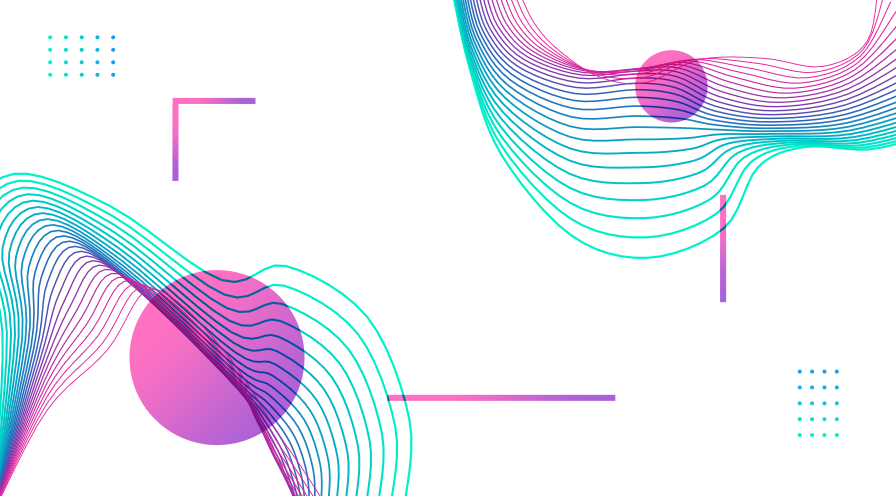
Write a Shadertoy shader that draws this background.

```glsl
// Abstract white background: two ribbons of fine lines, gradient discs, bars and dot grids.
// Each ribbon line is a Catmull-Rom curve blended between three guide curves;
// the pink shapes are multiplied over the lines. Layout is 768 units wide, y down.

const float CANVAS_WIDTH = 768.0;
const int GUIDE_POINTS = 10;
const int LINE_COUNT = 24;
const int CURVE_STEPS = 6;
const float OUTER_HALF_WIDTH = 0.95;
const float INNER_HALF_WIDTH = 0.38;
const float DOT_RADIUS = 1.7;

const vec3 CYAN = vec3(0.0, 0.95, 0.79);
const vec3 TEAL = vec3(0.0, 0.69, 0.77);
const vec3 BLUE = vec3(0.15, 0.42, 0.74);
const vec3 PURPLE = vec3(0.55, 0.20, 0.66);
const vec3 MAGENTA = vec3(0.90, 0.12, 0.61);
const vec3 DOT_BLUE = vec3(0.10, 0.62, 0.90);
const vec3 SHAPE_PINK = vec3(1.0, 0.44, 0.76);
const vec3 SHAPE_VIOLET = vec3(0.66, 0.38, 0.85);

// Guide curves of the lower left ribbon
const vec2 LOW_OUTER[GUIDE_POINTS] = vec2[](
    vec2(-6, 430), vec2(-6, 285), vec2(-28, 195), vec2(12, 149), vec2(95, 177),
    vec2(190, 240), vec2(245, 228), vec2(315, 272), vec2(351, 360), vec2(347, 432));
const vec2 LOW_MIDDLE[GUIDE_POINTS] = vec2[](
    vec2(-4, 430), vec2(30, 300), vec2(38, 240), vec2(62, 209), vec2(115, 244),
    vec2(205, 330), vec2(228, 354), vec2(246, 380), vec2(256, 408), vec2(260, 434));
const vec2 LOW_INNER[GUIDE_POINTS] = vec2[](
    vec2(-6, 440), vec2(40, 352), vec2(92, 300), vec2(124, 250), vec2(155, 261),
    vec2(193, 302), vec2(214, 332), vec2(236, 368), vec2(258, 400), vec2(280, 434));

// Guide curves of the upper right ribbon
const vec2 TOP_OUTER[GUIDE_POINTS] = vec2[](
    vec2(387, -12), vec2(403, 60), vec2(430, 133), vec2(490, 202), vec2(555, 221),
    vec2(620, 196), vec2(650, 143), vec2(690, 126), vec2(745, 128), vec2(795, 116));
const vec2 TOP_MIDDLE[GUIDE_POINTS] = vec2[](
    vec2(402, -12), vec2(413, 28), vec2(440, 62), vec2(492, 83), vec2(545, 80),
    vec2(580, 84), vec2(612, 97), vec2(660, 103), vec2(725, 96), vec2(795, 68));
const vec2 TOP_INNER[GUIDE_POINTS] = vec2[](
    vec2(443, -12), vec2(458, 20), vec2(480, 44), vec2(514, 66), vec2(553, 71),
    vec2(600, 51), vec2(655, 50), vec2(705, 57), vec2(743, 36), vec2(753, -15));

float coverage(float dist, float pixel) {
    return clamp(0.5 - dist / pixel, 0.0, 1.0);
}

float segmentDistance(vec2 p, vec2 a, vec2 b) {
    vec2 ab = b - a;
    return length(p - a - ab * clamp(dot(p - a, ab) / dot(ab, ab), 0.0, 1.0));
}

// Quadratic blend of the three guides: t = 0 outer, 0.5 middle, 1 inner
vec2 guidePoint(bool top, int i, float t) {
    i = clamp(i, 0, GUIDE_POINTS - 1);
    vec3 w = vec3((1.0 - t) * (1.0 - 2.0 * t), 4.0 * t * (1.0 - t), t * (2.0 * t - 1.0));
    if (top) return w.x * TOP_OUTER[i] + w.y * TOP_MIDDLE[i] + w.z * TOP_INNER[i];
    return w.x * LOW_OUTER[i] + w.y * LOW_MIDDLE[i] + w.z * LOW_INNER[i];
}

vec2 catmullRom(vec2 a, vec2 b, vec2 c, vec2 d, float s) {
    return b + 0.5 * s * (c - a + s * (2.0 * a - 5.0 * b + 4.0 * c - d + s * (3.0 * (b - c) + d - a)));
}

float curveDistance(vec2 p, bool top, float t) {
    float dist = 1e3;
    vec2 a = guidePoint(top, 0, t), b = a, c = guidePoint(top, 1, t);
    for (int i = 0; i < GUIDE_POINTS - 1; i++) {
        vec2 d = guidePoint(top, i + 2, t);
        // Only refine pieces close to this point
        if (distance(p, 0.5 * (b + c)) < 0.75 * distance(b, c) + 5.0) {
            vec2 from = b;
            for (int k = 1; k <= CURVE_STEPS; k++) {
                vec2 to = catmullRom(a, b, c, d, float(k) / float(CURVE_STEPS));
                dist = min(dist, segmentDistance(p, from, to));
                from = to;
            }
        }
        a = b; b = c; c = d;
    }
    return dist;
}

vec3 lineColor(float t) {
    vec3 color = mix(CYAN, TEAL, smoothstep(0.0, 0.28, t));
    color = mix(color, BLUE, smoothstep(0.22, 0.5, t));
    color = mix(color, PURPLE, smoothstep(0.45, 0.7, t));
    return mix(color, MAGENTA, smoothstep(0.65, 0.95, t));
}

void drawRibbon(inout vec3 color, vec2 p, bool top, float pixel) {
    for (int i = 0; i < LINE_COUNT; i++) {
        float t = float(i) / float(LINE_COUNT - 1);
        float halfWidth = mix(OUTER_HALF_WIDTH, INNER_HALF_WIDTH, t);
        color = mix(color, lineColor(t), coverage(curveDistance(p, top, t) - halfWidth, pixel));
    }
}

// Box with rounded corners, tinted along its diagonal and multiplied in
void drawShape(inout vec3 color, vec2 p, vec2 center, vec2 halfSize, float radius, float pixel) {
    vec2 q = p - center, e = abs(q) - halfSize + radius;
    float dist = length(max(e, 0.0)) + min(max(e.x, e.y), 0.0) - radius;
    float ramp = 0.5 + 0.5 * dot(q, halfSize) / dot(halfSize, halfSize);
    color *= mix(vec3(1), mix(SHAPE_PINK, SHAPE_VIOLET, smoothstep(0.2, 0.95, ramp)), coverage(dist, pixel));
}

void drawDots(inout vec3 color, vec2 p, vec2 first, vec2 gap, vec2 last, float ramp, float pixel) {
    vec2 cell = clamp(round((p - first) / gap), vec2(0), last);
    float dist = distance(p, first + cell * gap) - DOT_RADIUS;
    color = mix(color, mix(CYAN, DOT_BLUE, clamp(ramp, 0.0, 1.0)), coverage(dist, pixel));
}

void mainImage(out vec4 fragColor, in vec2 fragCoord) {
    float pixel = CANVAS_WIDTH / iResolution.x;
    vec2 p = vec2(fragCoord.x, iResolution.y - fragCoord.y) * pixel;
    vec3 color = vec3(1);

    // Line ribbons
    if (p.x < 365.0 && p.y > 138.0) drawRibbon(color, p, false, pixel);
    if (p.x > 378.0 && p.y < 232.0) drawRibbon(color, p, true, pixel);

    // Dot grids
    drawDots(color, p, vec2(43, 32), vec2(13.5, 10.7), vec2(4, 3), (p.x - 43.0) / 54.0, pixel);
    drawDots(color, p, vec2(685.5, 318.5), vec2(10.6, 13.6), vec2(3, 4), (373.0 - p.y) / 54.0, pixel);

    // Discs
    drawShape(color, p, vec2(186, 306.5), vec2(75), 75.0, pixel);
    drawShape(color, p, vec2(575.5, 74), vec2(31), 31.0, pixel);

    // Corner bracket and bars
    drawShape(color, p, vec2(183.5, 86.5), vec2(35.5, 2.6), 0.0, pixel);
    drawShape(color, p, vec2(150.4, 122.1), vec2(2.6, 33), 0.0, pixel);
    drawShape(color, p, vec2(619.8, 213), vec2(2.6, 46), 0.0, pixel);
    drawShape(color, p, vec2(429.7, 341), vec2(97.7, 2.6), 0.0, pixel);

    fragColor = vec4(color, 1);
}
```
